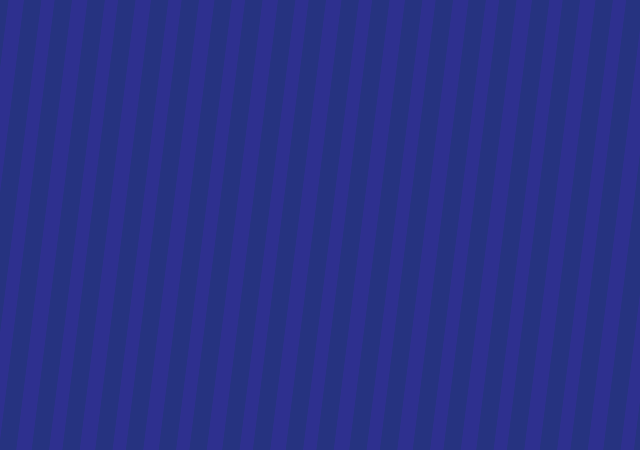
Give the GLSL for this pattern, as a WebGL 1 fragment shader.

```glsl
precision highp float;
// Slanted indigo stripes on navy, alternating between a wide and a narrow band.

uniform vec2 u_resolution;

// Lengths are in canvas heights; stripe widths are fractions of one period.
const vec3 NAVY = vec3(0.15, 0.20, 0.50);
const vec3 INDIGO = vec3(0.18, 0.19, 0.56);
const float PERIOD = 0.07056;        // horizontal distance between stripe centres
const float SLANT = 0.124;           // horizontal shift per unit of height
const float FIRST_CENTRE = 0.0361;   // centre of the first stripe at the top edge
const float WIDE = 0.487;
const float NARROW = 0.418;

// Coverage of the slanted stripes, with edges softened over one pixel.
float stripeCoverage(vec2 p, float pixel) {
    float topX = p.x + SLANT * (1.0 - p.y);
    float s = (topX - FIRST_CENTRE) / PERIOD;
    float index = floor(s + 0.5);
    float width = mix(WIDE, NARROW, mod(index, 2.0));
    float edge = abs(s - index) - 0.5 * width;
    float soft = 0.5 * pixel / PERIOD;
    return 1.0 - smoothstep(-soft, soft, edge);
}

void main() {
    vec2 p = gl_FragCoord.xy / u_resolution.y;
    float stripe = stripeCoverage(p, 1.0 / u_resolution.y);
    gl_FragColor = vec4(mix(NAVY, INDIGO, stripe), 1.0);
}
```
